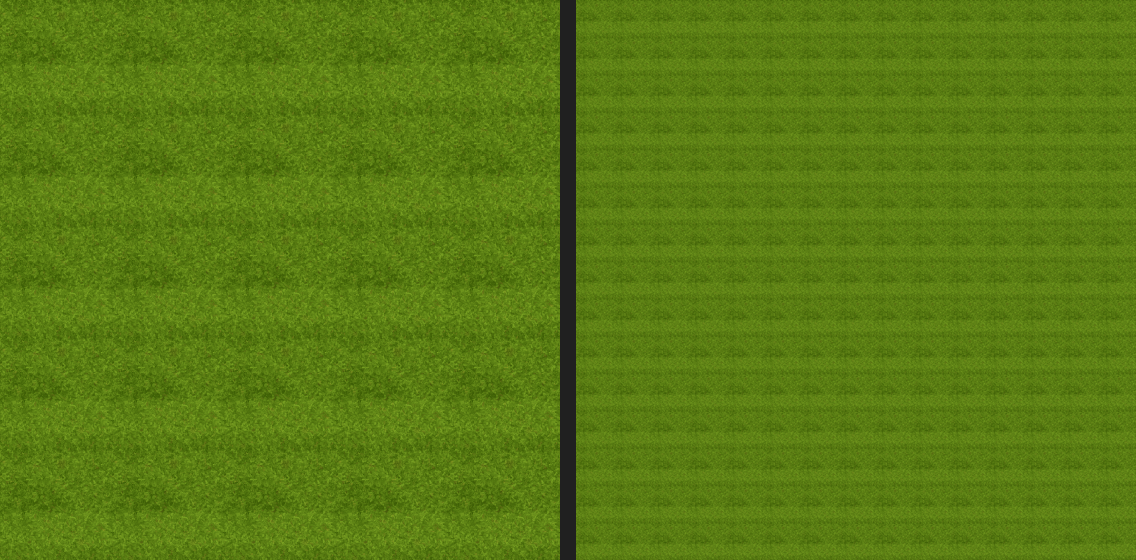
Left, the tile; right, the same tile 3 across and 3 down.
This texture is drawn by a three.js fragment shader. Its source:

```glsl
varying vec2 vUv;

const float REPEATS = 5.0;
const float COARSE_BLADES = 46.0;   // cells per repeat
const float FINE_BLADES = 64.0;
const float BLADE_REACH = 0.55;     // half length, in cells
const float BLADE_CORE = 0.12;
const float BLADE_EDGE = 0.58;
const float PATCH_CONTRAST = 0.16;
const float BAND_LIGHT = 0.09;
const float BLOCK_DARK = 0.15;
const float SEAM_DARK = 0.12;
const float DRY_AMOUNT = 0.65;
const vec3 DEEP_GREEN = vec3(0.245, 0.375, 0.022);
const vec3 BRIGHT_GREEN = vec3(0.465, 0.620, 0.130);
const vec3 DRY_STRAW = vec3(0.470, 0.450, 0.110);

vec3 hash3(vec2 p) {
  vec3 q = fract(p.xyx * vec3(0.1031, 0.1030, 0.0973));
  q += dot(q, q.yzx + 33.33);
  return fract((q.xxy + q.yzz) * q.zyx);
}

// Value noise that wraps once per repeat
float wrapNoise(vec2 tile, float count, float seed) {
  vec2 p = tile * count;
  vec2 cell = floor(p);
  vec2 f = fract(p);
  f = f * f * (3.0 - 2.0 * f);
  float a = hash3(mod(cell, count) + seed).x;
  float b = hash3(mod(cell + vec2(1.0, 0.0), count) + seed).x;
  float c = hash3(mod(cell + vec2(0.0, 1.0), count) + seed).x;
  float d = hash3(mod(cell + 1.0, count) + seed).x;
  return mix(mix(a, b, f.x), mix(c, d, f.x), f.y);
}

float softBand(float x, float low, float high, float blur) {
  return smoothstep(low - blur, low + blur, x) - smoothstep(high - blur, high + blur, x);
}

float edgeSeam(float x, float width) {
  return 1.0 - smoothstep(0.0, width, min(x, 1.0 - x));
}

float spot(vec2 tile, vec2 center, float radius) {
  vec2 d = abs(tile - center);
  return 1.0 - smoothstep(0.2 * radius, radius, length(min(d, 1.0 - d)));
}

// Short strokes at random angles; x is tone, y is a random dryness
vec2 blades(vec2 tile, float count, float seed, vec2 under) {
  vec2 p = tile * count;
  vec2 cell = floor(p);
  for (int j = -1; j <= 1; j++) {
    for (int i = -1; i <= 1; i++) {
      vec2 id = cell + vec2(float(i), float(j));
      vec2 key = mod(id, count) + seed;
      vec3 place = hash3(key);
      vec3 look = hash3(key + 151.7);
      float angle = 3.14159 * place.z;
      vec2 dir = vec2(cos(angle), sin(angle));
      vec2 d = p - id - place.xy;
      d -= dir * clamp(dot(d, dir), -BLADE_REACH, BLADE_REACH);
      float cover = 1.0 - smoothstep(BLADE_CORE, BLADE_EDGE, length(d));
      under = mix(under, look.xy, cover);
    }
  }
  return under;
}

void main() {
  vec2 tile = fract(vUv * REPEATS);

  // Broad mottling bends the borders of the lawn patches
  float mottle = wrapNoise(tile, 6.0, 11.0) - 0.5;
  float clumps = wrapNoise(tile, 17.0, 37.0) - 0.5;
  vec2 bent = tile + 0.05 * vec2(clumps, 0.5 * mottle);

  // Pale strip, dark block and faint joins inside each repeat
  float strip = softBand(bent.y, 0.12, 0.43, 0.025);
  float block = softBand(bent.y, 0.43, 0.67, 0.035) * softBand(bent.x, 0.02, 0.56, 0.05);
  float seam = max(edgeSeam(tile.y, 0.06), 0.7 * edgeSeam(tile.x, 0.035));
  float shade = PATCH_CONTRAST * (0.6 * mottle + clumps)
    + BAND_LIGHT * strip - BLOCK_DARK * block - SEAM_DARK * seam;

  // Grass in two layers
  vec2 grass = blades(tile, COARSE_BLADES, 71.0, vec2(0.4, 0.5));
  vec2 fine = blades(tile, FINE_BLADES, 233.0, vec2(0.4, 0.5));
  grass = mix(grass, fine, 0.42);
  float tone = 0.5 + 1.1 * (grass.x - 0.5) + shade;
  vec3 color = mix(DEEP_GREEN, BRIGHT_GREEN, clamp(tone, 0.0, 1.0));

  // Dry straw, scattered and in a few worn spots
  float worn = max(spot(tile, vec2(0.55, 0.86), 0.06), spot(tile, vec2(0.17, 0.02), 0.035));
  worn = max(worn, 0.8 * spot(tile, vec2(0.72, 0.16), 0.045));
  float scatter = smoothstep(0.55, 0.85, wrapNoise(tile, 23.0, 97.0));
  float dry = smoothstep(0.45, 0.85, grass.y) * (0.12 + 0.55 * scatter) + 0.4 * worn;
  vec3 straw = DRY_STRAW * (0.7 + 0.5 * clamp(tone, 0.0, 1.0));
  color = mix(color, straw, DRY_AMOUNT * clamp(dry, 0.0, 1.0));

  gl_FragColor = vec4(color, 1.0);
}
```
